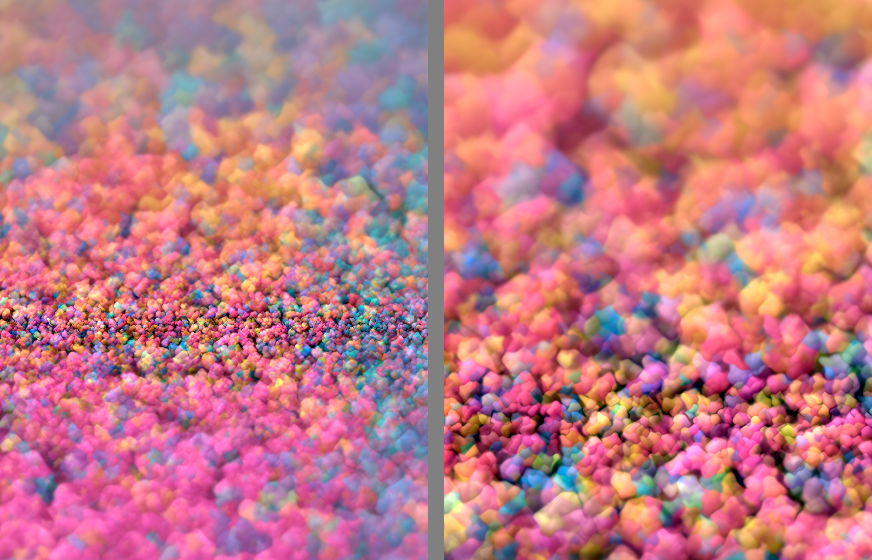
Left, the full canvas; right, a detail of the centre.
This texture is drawn by a WebGL 1 fragment shader. Its source:

```glsl
precision highp float;
// Heap of coloured powder grains with a shallow band of focus.
uniform vec2 u_resolution;

#define FOCUS_Y 0.42
#define FAR_BLUR 0.027
#define NEAR_BLUR 0.014
#define COARSEST 0.048
#define FINEST 0.006
#define GAIN 0.66
#define COOL_BASE 0.1
#define GOLD_BASE 0.12
#define HAZE_AMOUNT 0.38
#define LIGHT vec2(-0.5, 0.85)

const vec3 MAGENTA = vec3(0.91, 0.31, 0.67);
const vec3 CORAL = vec3(0.94, 0.41, 0.46);
const vec3 ORANGE = vec3(0.96, 0.57, 0.37);
const vec3 AMBER = vec3(0.93, 0.72, 0.36);
const vec3 VIOLET = vec3(0.60, 0.41, 0.68);
const vec3 BLUE = vec3(0.31, 0.48, 0.78);
const vec3 TEAL = vec3(0.18, 0.64, 0.68);
const vec3 SHADOW = vec3(0.46, 0.14, 0.22);
const vec3 HAZE = vec3(0.62, 0.63, 0.63);

vec3 hash3(vec2 cell) {
  vec3 q = fract(cell.xyx * vec3(0.1031, 0.1030, 0.0973));
  q += dot(q, q.yxz + 33.33);
  return fract((q.xxy + q.yzz) * q.zyx);
}

float blob(vec2 p, vec2 center, float radius) {
  vec2 d = (p - center) / radius;
  return exp(-dot(d, d));
}

// Cool distant powder beyond a slanted edge.
float farField(vec2 p) {
  return smoothstep(-0.1, 0.1, p.y - 0.67 - 0.6 * min(p.x, 0.2));
}

// Cool powder along the right side.
float rightField(vec2 p) {
  return smoothstep(0.48, 0.76, p.x);
}

// Regional shares: x = cool, y = gold, z = teal among cool.
vec3 shares(vec2 p) {
  float away = farField(p);
  float cool = COOL_BASE + 0.42 * away + 0.55 * rightField(p) * (1.0 - 0.4 * away)
    + 0.2 * blob(p, vec2(0.2, 0.42), 0.08)
    - 0.25 * blob(p, vec2(0.0, 0.92), 0.1);
  float gold = GOLD_BASE + 0.24 * smoothstep(0.2, 0.5, p.y)
    + 0.4 * blob(p, vec2(0.52, 0.7), 0.16) + 0.2 * away;
  return vec3(clamp(cool, 0.02, 0.9), gold, blob(p, vec2(0.7, 0.54), 0.15));
}

vec3 rose(vec2 p, float shift) {
  return mix(MAGENTA, CORAL, clamp(smoothstep(0.1, 0.62, p.y) + shift, 0.0, 1.0));
}

// Random pigment of one grain, drawn by the regional shares.
vec3 pigment(vec2 p, vec3 rnd) {
  vec3 s = shares(p);
  if (rnd.x < s.x) {
    float t = rnd.x / s.x;
    vec3 cool = mix(VIOLET, BLUE, smoothstep(0.3, 0.5, t));
    return mix(cool, TEAL, step(0.82 - 0.4 * s.z, t));
  }
  float t = (rnd.x - s.x) / (1.0 - s.x);
  return t < s.y ? mix(ORANGE, AMBER, rnd.z) : rose(p, 0.9 * (rnd.z - 0.5));
}

vec3 meanPigment(vec2 p) {
  vec3 s = shares(p);
  vec3 warm = mix(rose(p, 0.0), mix(ORANGE, AMBER, 0.5), s.y);
  vec3 cool = mix(mix(VIOLET, BLUE, 0.5), TEAL, 0.18 + 0.4 * s.z);
  return mix(warm, cool, s.x);
}

// Soft cellular layer of lit grains; softness 0 is crisp, 1 is defocused.
vec3 grains(vec2 p, float size, float softness, float seed) {
  vec2 g = p / size;
  g += 0.13 * sin(3.1 * g.yx + vec2(seed, 1.7)) + 0.07 * sin(7.3 * g.yx + seed);
  vec2 base = floor(g);
  float hardness = mix(30.0, 5.0, softness);
  float relief = 1.0 - 0.65 * softness;
  vec3 sum = vec3(0.0);
  float total = 0.0001;
  for (int j = -1; j <= 1; j++) {
    for (int i = -1; i <= 1; i++) {
      vec2 cell = base + vec2(float(i), float(j));
      vec3 rnd = hash3(cell + 37.0 * seed + 11.0);
      vec3 tint = hash3(cell.yx + 53.0 * seed + 71.0);
      vec2 center = cell + 0.1 + 0.8 * rnd.xy;
      vec2 off = g - center;
      float d2 = dot(off, off);
      float lit = 0.97 + relief * (0.8 * dot(off, LIGHT) - 0.4 * d2)
        + 0.55 * (rnd.z - 0.5);
      vec3 col = pigment(center * size, tint);
      col *= mix(SHADOW, vec3(1.0), clamp(lit, 0.0, 1.0));
      col += 0.26 * smoothstep(0.85, 1.35, lit);
      float w = exp(-hardness * d2);
      sum += w * col;
      total += w;
    }
  }
  return sum / total;
}

void main() {
  vec2 p = gl_FragCoord.xy / u_resolution.y;
  // Blur radius grows away from the focal band.
  float depth = p.y - FOCUS_Y;
  float blur = 0.001 + (depth > 0.0 ? FAR_BLUR * depth / (1.0 - FOCUS_Y)
                                    : -NEAR_BLUR * depth / FOCUS_Y);
  vec3 mean = meanPigment(p) * 0.92;
  vec3 color = mean;
  float size = COARSEST;
  // Each octave fades once the blur exceeds its grain size.
  for (int i = 0; i < 4; i++) {
    float q = blur / size;
    float amp = GAIN * exp(-1.1 * q * q)
      * (0.3 + 0.7 * smoothstep(0.0, 0.5, max(blur, FINEST) / size));
    vec3 layer = grains(p, size, smoothstep(0.0, 0.45, q), float(i) + 1.0);
    color += amp * (layer - mean);
    size *= 0.5;
  }
  float haze = max(farField(p), 0.55 * rightField(p));
  color = mix(color, HAZE, HAZE_AMOUNT * haze);
  gl_FragColor = vec4(clamp(color, 0.0, 1.0), 1.0);
}
```
